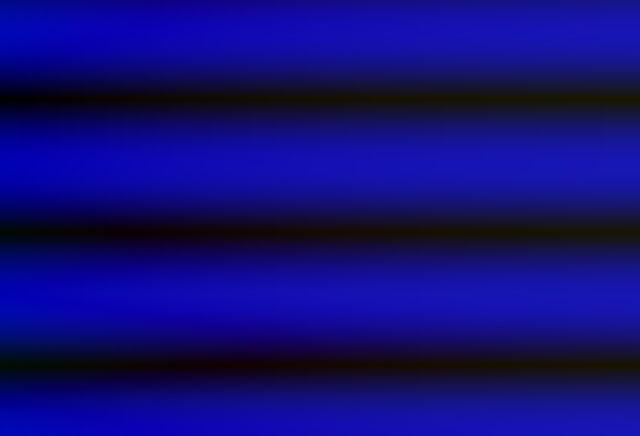
Reproduce this background procedurally as a Shadertoy shader.

```glsl
// Soft horizontal blue bands split by three near-black valleys.
// Blue is a rectified sine down the canvas; faint red and green grow
// to the right, with green folding back along uneven lobes on the left.

const float PI = 3.14159265;

// Absolute value with a slightly rounded crease
float softAbs(float x, float r) {
    return sqrt(x * x + r * r) - r;
}

// Rectified sine: zero at 'start' and after every 'period'
float humps(float y, float start, float period) {
    return softAbs(sin(PI * (y - start) / period), 0.012);
}

void mainImage(out vec4 fragColor, in vec2 fragCoord) {
    vec2 uv = fragCoord / iResolution.xy;

    // Main bands
    float blue = 0.715 * humps(uv.y, 0.161, 0.3056);

    // Lobes reaching in from the left edge, of varying length
    float reach = 0.23 - 0.18 * cos(2.0 * PI * (uv.y - 0.703));
    float lobe = reach * humps(uv.y, 0.08, 0.249);

    // Faint tints, levelling off toward the right
    float green = 0.1 * softAbs(tanh(1.6 * (uv.x - lobe)), 0.01);
    float red = 0.09 * tanh(2.6 * uv.x);

    fragColor = vec4(red, green, blue, 1.0);
}
```
